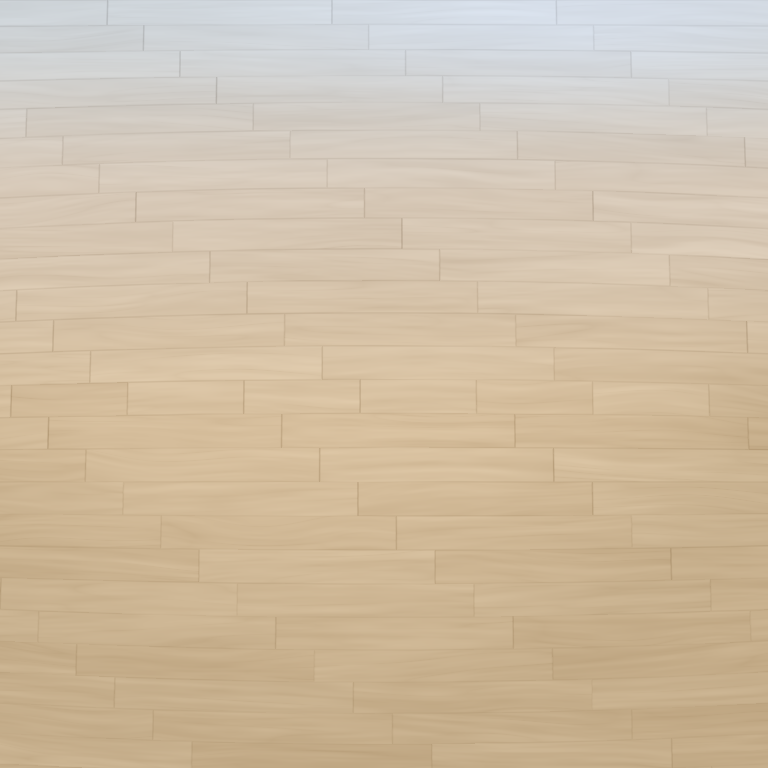
This texture is drawn by a WebGL 1 fragment shader. Its source:

```glsl
precision highp float;
// Pale oak strip flooring: about 25 rows of staggered planks, gently bowed by
// a wide lens. Each plank gets its own tone, slanted grain and joint strength;
// the floor fades from tan to a cool window sheen along the top.

uniform vec2 u_resolution;

#define BOW 0.014            // how far rows sag at the sides
#define PLANK_LENGTH 0.292   // at the top edge
#define LENGTH_GROWTH 0.021  // added to the length at the bottom edge
#define STAGGER 0.1638       // shift per row, in planks
#define FIRST_JOINT -0.232   // joint of the top row, in planks from centre
#define BREAK_ROW 13.0       // below this row the stagger jumps half a plank
#define LINE_WIDTH 0.0013
#define SEAM_DARK 0.045
#define JOINT_DARK 0.085
#define GRAIN_DEPTH 0.060
#define TONE_SPREAD 0.022

const vec3 TAN = vec3(0.845, 0.752, 0.620);
const vec3 SHADED_TAN = vec3(0.775, 0.682, 0.545);
const vec3 PALE_BEIGE = vec3(0.840, 0.785, 0.720);
const vec3 COOL_SHEEN = vec3(0.805, 0.828, 0.845);
const vec3 WINDOW_GLOW = vec3(0.850, 0.885, 0.940);

float hash(vec2 p) {
  vec3 q = fract(vec3(p.xyx) * 0.1031);
  q += dot(q, q.yzx + 33.33);
  return fract((q.x + q.y) * q.z);
}

float noise(vec2 p) {
  vec2 cell = floor(p), f = fract(p);
  f = f * f * (3.0 - 2.0 * f);
  return mix(mix(hash(cell), hash(cell + vec2(1.0, 0.0)), f.x),
             mix(hash(cell + vec2(0.0, 1.0)), hash(cell + 1.0), f.x), f.y);
}

// Soft line of the floor's line width around distance zero.
float line(float dist, float pixel) {
  float halfWidth = 0.5 * LINE_WIDTH;
  float coverage = min(1.0, LINE_WIDTH / pixel);
  return coverage * (1.0 - smoothstep(halfWidth - 0.5 * pixel,
                                      halfWidth + pixel, dist));
}

// Streaks along x; position is (planks along, rows across).
float woodGrain(vec2 position, float seed) {
  vec2 p = position + vec2(seed * 37.0, seed * 91.0);
  p.y += (seed - 0.5) * 0.7 * position.x;
  p.y += 0.45 * (noise(p * vec2(2.2, 0.9)) - 0.5);
  float broad = noise(p * vec2(0.9, 2.6)) - 0.5;
  float streak = noise(p * vec2(2.0, 6.5) + 11.0) - 0.5;
  float fine = noise(p * vec2(7.0, 13.0) + 29.0) - 0.5;
  float vein = 1.0 - abs(2.0 * noise(p * vec2(1.6, 4.2) + 53.0) - 1.0);
  vein = pow(vein, 7.0) * noise(p * vec2(4.0, 2.0) + 71.0);
  return 0.40 * broad + 0.50 * streak + 0.32 * fine - 0.45 * vein + 0.06;
}

// Light over the bare floor; side runs from -1 to 1, depth from top to bottom.
vec3 floorLight(float side, float depth) {
  float shade = smoothstep(0.5, 1.0, depth + 0.24 * side * side + 0.07 * side);
  vec3 color = mix(TAN, SHADED_TAN, shade);
  color = mix(color, PALE_BEIGE, 1.0 - smoothstep(0.20, 0.58, depth));
  color = mix(color, COOL_SHEEN, 1.0 - smoothstep(0.0, 0.27, depth));
  vec2 fromGlow = vec2((side - 0.5) * 1.3, depth * 9.0);
  return mix(color, WINDOW_GLOW, 0.65 * exp(-dot(fromGlow, fromGlow)));
}

void main() {
  vec2 uv = gl_FragCoord.xy / u_resolution;
  float pixel = 1.0 / min(u_resolution.x, u_resolution.y);
  float side = 2.0 * uv.x - 1.0;
  float depth = 1.0 - uv.y;

  // Rows: bowed, and wider from top to bottom.
  float v = depth - BOW * side * side * sin(5.0 * depth);
  float rows = v * (31.9 + v * (8.3 * v - 15.4));
  float rowsPerUnit = 31.9 + v * (24.9 * v - 30.8);
  float row = floor(rows);
  float across = fract(rows);

  // Planks: constant stagger with one break, where the planks are half length.
  float plankLength = PLANK_LENGTH + LENGTH_GROWTH * depth;
  float along = (uv.x - 0.5) / plankLength - FIRST_JOINT - row * STAGGER;
  along -= 0.5 * step(BREAK_ROW + 0.5, row);
  float cuts = abs(row - BREAK_ROW) < 0.5 ? 2.0 : 1.0;
  float plank = floor(along * cuts);
  float alongPlank = fract(along * cuts);
  float seed = hash(vec2(plank + 17.0, row + 5.0));
  float tone = hash(vec2(plank + 61.0, row + 43.0)) - 0.5;

  // Wood, with softer contrast under the sheen.
  float contrast = mix(0.65, 1.0, smoothstep(0.0, 0.35, depth));
  float grain = woodGrain(vec2(along, rows), seed);
  vec3 color = floorLight(side, depth);
  color += contrast * GRAIN_DEPTH * grain * vec3(0.9, 1.0, 1.1);
  color += TONE_SPREAD * tone * vec3(0.8, 1.0, 1.2);

  // Seams between rows and joints between plank ends, unevenly worn.
  float seamDist = min(across, 1.0 - across) / rowsPerUnit;
  float jointDist = min(alongPlank, 1.0 - alongPlank) * plankLength / cuts;
  float seamWear = noise(vec2(along * 2.5, floor(rows + 0.5) * 7.0));
  float jointWear = hash(vec2(floor(along * cuts + 0.5) + 29.0, row + 83.0));
  float fade = 1.0 - 0.5 * smoothstep(0.55, 0.9, depth);
  float seam = SEAM_DARK * line(seamDist, pixel) * (0.3 + seamWear);
  float joint = JOINT_DARK * line(jointDist, pixel) * (0.45 + 0.75 * jointWear);
  color -= fade * max(seam, joint) * vec3(0.95, 1.0, 1.05);

  gl_FragColor = vec4(color, 1.0);
}
```
